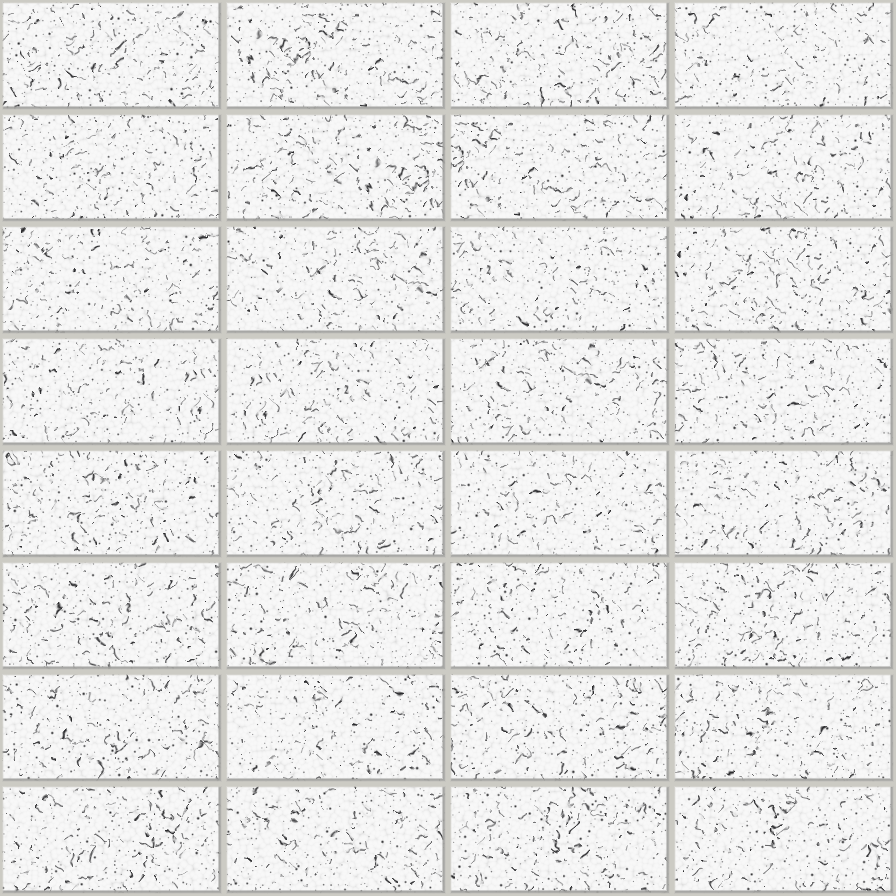
Reproduce this texture procedurally as a three.js fragment shader.

```glsl
#define GRID vec2(4.0, 8.0)
#define GROUT_WIDTH 0.0068
#define SHADOW_WIDTH 0.004
#define SOFT 0.0013
#define WORM_SCALE 108.0
#define WORM_AMOUNT 0.145
#define DOT_SCALE 125.0
#define GRAIN_SCALE 190.0
#define TILE_COLOR vec3(0.972, 0.972, 0.972)
#define GROUT_COLOR vec3(0.80, 0.795, 0.77)
#define SHADOW_COLOR vec3(0.62, 0.62, 0.61)
#define INK_COLOR vec3(0.14, 0.14, 0.15)

varying vec2 vUv;

float hash(vec2 p) {
  return fract(sin(dot(p, vec2(127.1, 311.7))) * 43758.55);
}

vec2 hash2(vec2 p) {
  return vec2(hash(p), hash(p + 37.3));
}

// x: distance to the nearest point, y: distance to the cell border,
// z: random value of the cell, w: random value of the shared border
vec4 cellular(vec2 p) {
  vec2 base = floor(p);
  vec2 firstId = base;
  vec2 secondId = base;
  float first = 9.0;
  float second = 9.0;
  for (int j = -1; j <= 1; j++) {
    for (int i = -1; i <= 1; i++) {
      vec2 id = base + vec2(float(i), float(j));
      float d = length(id + hash2(id) - p);
      if (d < first) {
        second = first;
        secondId = firstId;
        first = d;
        firstId = id;
      } else if (d < second) {
        second = d;
        secondId = id;
      }
    }
  }
  float spacing = distance(firstId + hash2(firstId), secondId + hash2(secondId));
  float border = (second * second - first * first) / (2.0 * max(spacing, 0.01));
  return vec4(first, border, hash(firstId + 11.7), hash(firstId + secondId + 5.3));
}

// Thin crooked strokes along randomly chosen cell borders
float worms(vec2 p) {
  vec2 q = p * WORM_SCALE;
  q += 0.2 * sin(q.yx * 2.3 + 1.5 * sin(q * 0.7));
  q += 0.07 * sin(q.yx * 7.1 + 2.0 * sin(q * 3.3));
  vec4 cell = cellular(q);
  float weight = cell.w / WORM_AMOUNT;
  float width = mix(0.12, 0.02, weight);
  float soft = SOFT * WORM_SCALE;
  float line = 1.0 - smoothstep(width - soft, width + soft, cell.y);
  return line * mix(1.0, 0.7, weight) * step(weight, 1.0);
}

// Pinholes, mostly tiny and faint, with a few larger pits
float dots(vec2 p) {
  vec4 cell = cellular(p * DOT_SCALE + 53.0);
  float radius = 0.01 + 0.14 * pow(cell.z, 9.0);
  float soft = SOFT * DOT_SCALE;
  float pit = 1.0 - smoothstep(radius - soft, radius + soft, cell.x);
  return pit * step(0.4, cell.z);
}

void main() {
  // Tile layout
  vec2 tile = floor(vUv * GRID);
  vec2 local = (fract(vUv * GRID) - 0.5) / GRID;
  vec2 halfSize = 0.5 / GRID - 0.5 * GROUT_WIDTH;
  vec2 outside = abs(local) - halfSize;
  float face = 1.0 - smoothstep(-SOFT, SOFT, max(outside.x, outside.y));

  // Grained surface; the grain also breaks the strokes into beads
  vec2 p = local + 0.5 * hash2(tile + 3.1) + tile * 0.3;
  float grain = cellular(p * GRAIN_SCALE).x;
  vec3 color = TILE_COLOR - 0.09 * grain * grain * grain;
  float beads = 1.0 - 0.85 * smoothstep(0.45, 0.9, grain);
  color = mix(color, INK_COLOR, max(worms(p) * beads, dots(p)));

  // Shaded bevel on the right and lower sides
  float inset = min(halfSize.x - local.x, halfSize.y + local.y);
  float shade = 1.0 - smoothstep(0.4 * SHADOW_WIDTH, SHADOW_WIDTH, inset);
  color = mix(color, SHADOW_COLOR, 0.9 * shade);

  gl_FragColor = vec4(mix(GROUT_COLOR, color, face), 1.0);
}
```
